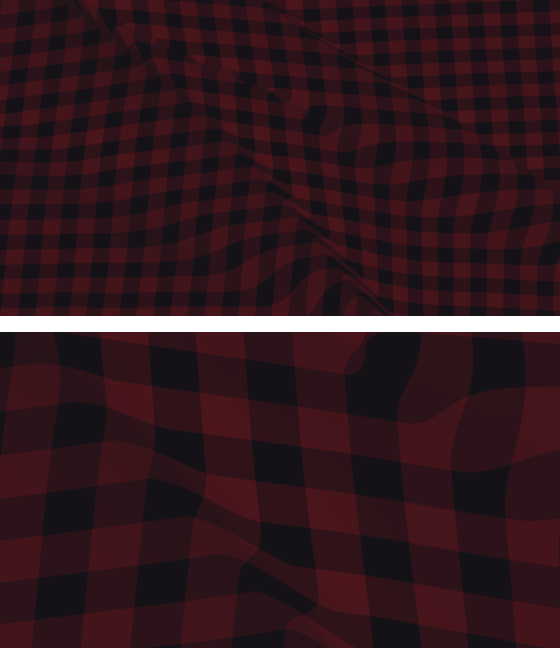
Top, the full canvas; bottom, a detail of the centre.
Give the GLSL for this texture, as a Shadertoy shader.

```glsl
// Dark red and black checked cloth lying in soft diagonal folds.

#define BLACK vec3(0.080, 0.070, 0.090)
#define RED vec3(0.272, 0.080, 0.106)
#define BAND_SHARE 0.5      // dark part of each repeat
#define CREASE_WIDTH 0.012  // softness of the sharp folds
#define WOBBLE 0.10         // drift of the bands, in repeats
#define SHADOW 0.30         // depth of the fold shading
#define SHEEN 0.10          // brightness of the ridges

vec2 hashGradient(vec2 cell) {
    vec2 k = vec2(dot(cell, vec2(127.1, 311.7)), dot(cell, vec2(269.5, 183.3)));
    return fract(sin(k) * 43758.5) * 2.0 - 1.0;
}

float gradientNoise(vec2 p) {
    vec2 i = floor(p), f = fract(p);
    vec2 w = f * f * f * (f * (f * 6.0 - 15.0) + 10.0);
    vec2 e = vec2(0.0, 1.0);
    float low = mix(dot(hashGradient(i), f), dot(hashGradient(i + e.yx), f - e.yx), w.x);
    float high = mix(dot(hashGradient(i + e), f - e), dot(hashGradient(i + 1.0), f - 1.0), w.x);
    return mix(low, high, w.y);
}

// Column and row number on a flat, sheared piece of cloth.
vec2 panel(vec2 p, vec2 anchor, vec2 index, vec2 pitch, vec2 shear) {
    vec2 d = p - anchor;
    return index + (d - shear * d.yx) / pitch;
}

// Shadow that starts at a crease and fades away below it.
float shadowBelow(float d, float reach) {
    return smoothstep(-CREASE_WIDTH, CREASE_WIDTH, d) * exp(-max(d, 0.0) / reach);
}

float softRidge(float d, float reach) {
    return exp(-d * d / (reach * reach));
}

void mainImage(out vec4 fragColor, in vec2 fragCoord) {
    // Canvas heights, with y measured down from the top edge.
    vec2 p = fragCoord / iResolution.y;
    p.y = 1.0 - p.y;
    float drift = gradientNoise(p * 3.0);

    // Signed height below each fold line.
    float bend = p.x - 0.347;
    float upperFold = p.y - 0.012 - 0.49 * (p.x - 0.266) + 0.008 * sin(p.x * 9.0);
    float rightFold = p.y - 0.007 - 0.645 * (p.x - 0.845) - 0.008 * sin(p.x * 8.0 - 6.8);
    float longFold = p.y - 0.093 - 0.8 * bend - 0.272 * bend * bend + 0.01 * drift;
    float leftFold = p.y - 0.451 - 0.5 * p.x;
    float leftRidge = p.y - 0.347 - 0.33 * p.x;

    // Flat panels between the folds.
    vec2 lowerLeft = panel(p, vec2(0.625, 0.947), vec2(0.0), vec2(0.1076, 0.0942), vec2(-0.10, -0.01));
    vec2 upperLeft = panel(p, vec2(0.155, 0.319), vec2(-5.0, -7.0), vec2(0.1072, 0.0903), vec2(-0.12, -0.14));
    vec2 centre = panel(p, vec2(0.794, 0.542), vec2(1.0, -4.0), vec2(0.102, 0.0833), vec2(0.10, 0.15));
    vec2 upperMid = panel(p, vec2(0.775, 0.167), vec2(1.0, -8.0), vec2(0.104, 0.0833), vec2(0.15, 0.08));
    vec2 upperRight = panel(p, vec2(1.516, 0.178), vec2(8.0, -9.0), vec2(0.104, 0.076), vec2(0.07, -0.04));
    vec2 lowerRight = panel(p, vec2(1.516, 0.810), vec2(8.0, -2.0), vec2(0.104, 0.0926), vec2(0.0, 0.04));

    // Join the panels across the folds.
    float fade = smoothstep(0.8, 1.4, p.x);
    float upperWidth = CREASE_WIDTH + 0.14 * fade;
    vec2 left = mix(upperLeft, lowerLeft, smoothstep(-0.12, 0.12, leftFold));
    vec2 middle = mix(centre, lowerRight, smoothstep(0.95, 1.45, p.x));
    middle = mix(upperMid, middle, smoothstep(-upperWidth, upperWidth, upperFold));
    vec2 cloth = mix(middle, left, smoothstep(-0.04, 0.04, longFold));
    float belowRight = smoothstep(-CREASE_WIDTH, CREASE_WIDTH, rightFold);
    cloth = mix(upperRight, cloth, belowRight);
    cloth += WOBBLE * vec2(drift, gradientNoise(p * 3.0 + 17.0));

    // Crossing bands: none is red, one is half dark, two are black.
    vec2 blur = clamp(fwidth(cloth) * 0.7, 0.001, 0.25);
    vec2 edge = abs(fract(cloth + 0.5) - 0.5) - 0.5 * BAND_SHARE;
    vec2 dark = 1.0 - smoothstep(-blur, blur, edge);
    float redness = 1.0 - 0.5 * (dark.x + dark.y);

    // Light on the ridges and shade in the hollows.
    float shade = shadowBelow(longFold, 0.12)
                + 0.7 * (1.0 - fade) * shadowBelow(upperFold, 0.05)
                + 0.8 * shadowBelow(rightFold, 0.05)
                + 0.7 * softRidge(leftFold - 0.06, 0.07) * smoothstep(0.9, 0.5, p.x);
    float light = softRidge(longFold + 0.09, 0.06) * belowRight
                + softRidge(upperFold + 0.04, 0.04) * (1.0 - fade)
                + softRidge(rightFold + 0.04, 0.04)
                + softRidge(leftRidge, 0.04) * smoothstep(0.7, 0.3, p.x);
    float tone = 1.0 - SHADOW * min(shade, 1.4) + SHEEN * min(light, 1.0) + 0.08 * drift;

    fragColor = vec4(mix(BLACK, RED, redness * tone), 1.0);
}
```
